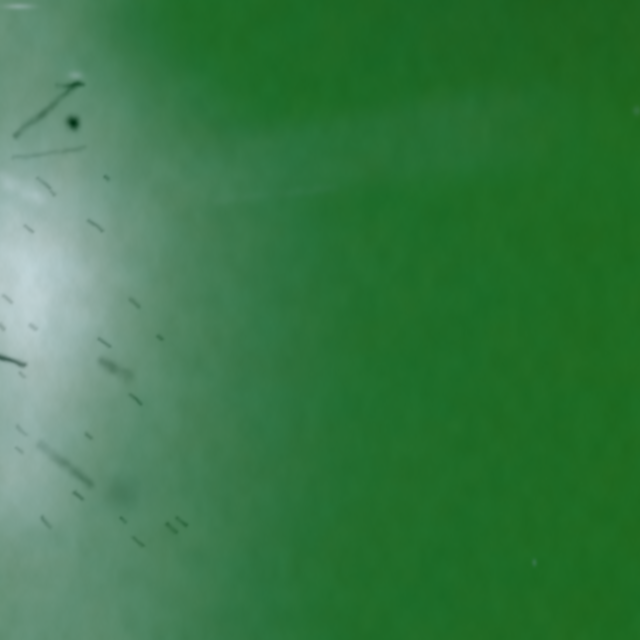
A WebGL 2 fragment shader for this texture:

```glsl
#version 300 es
precision highp float;
// Glossy green painted surface with a pale glare on the left and fine scuffs.
uniform vec2 u_resolution;
out vec4 fragColor;

float hash(vec2 p) {
  vec3 q = fract(vec3(p.xyx) * 0.1031);
  q += dot(q, q.yzx + 33.33);
  return fract((q.x + q.y) * q.z);
}

float noise(vec2 p) {
  vec2 i = floor(p), f = fract(p);
  f = f * f * (3.0 - 2.0 * f);
  float low = mix(hash(i), hash(i + vec2(1, 0)), f.x);
  float high = mix(hash(i + vec2(0, 1)), hash(i + vec2(1, 1)), f.x);
  return mix(low, high, f.y);
}

// Signed fractal noise, roughly -0.5 to 0.5
float fbm(vec2 p) {
  float sum = 0.0, gain = 0.5;
  for (int i = 0; i < 4; i++) {
    sum += gain * (noise(p) - 0.5);
    p = p * 2.03 + 17.7;
    gain *= 0.5;
  }
  return sum;
}

float blob(vec2 p, vec2 center, vec2 size) {
  vec2 d = (p - center) / size;
  return exp(-dot(d, d));
}

// Soft scratch from a to b, broken up along its length
float scratch(vec2 p, vec2 a, vec2 b, float width) {
  vec2 ab = b - a;
  float h = clamp(dot(p - a, ab) / dot(ab, ab), 0.0, 1.0);
  float d = length(p - a - ab * h) / width;
  return exp(-d * d) * (0.4 + 0.6 * noise(p * 75.0));
}

// Broad sheen and the bright core of the glare
float glare(vec2 p) {
  float reach = 0.38 - 0.2 * smoothstep(0.62, 1.0, p.y) - 0.03 * smoothstep(0.3, 0.0, p.y);
  float level = 0.42 + 0.08 * blob(p, vec2(0.1, 0.56), vec2(0.5, 0.3));
  float sheen = level * exp(-pow(p.x / reach, 2.5));
  float core = 0.49 * blob(p, vec2(0.035, 0.56), vec2(0.135, 0.19));
  float lower = 0.23 * blob(p, vec2(0.025, 0.26), vec2(0.085, 0.13));
  return sheen + core + lower;
}

// Faint reflected band rising to the right
float reflectedBand(vec2 p) {
  float top = 0.775 + 0.17 * (p.x - 0.3);
  float bottom = 0.69 + 0.10 * (p.x - 0.3);
  float across = smoothstep(bottom - 0.04, bottom + 0.03, p.y)
               * (1.0 - smoothstep(top - 0.025, top + 0.035, p.y));
  return across * smoothstep(0.2, 0.4, p.x) * (1.0 - smoothstep(0.7, 0.98, p.x));
}

// Dark scuffs: a few long marks, a round chip and scattered nicks
float scuffs(vec2 p) {
  vec2 q = p + 0.012 * vec2(fbm(p * 25.0), fbm(p * 25.0 + 9.0));
  float s = 0.15 * scratch(q, vec2(0.026, 0.785), vec2(0.12, 0.872), 0.006);
  s += 0.12 * scratch(q, vec2(0.09, 0.868), vec2(0.127, 0.87), 0.005);
  s += 0.08 * scratch(q, vec2(0.02, 0.752), vec2(0.13, 0.768), 0.005);
  s += 0.36 * scratch(q, vec2(0.0, 0.442), vec2(0.036, 0.433), 0.005);
  s += 0.16 * scratch(q, vec2(0.16, 0.431), vec2(0.2, 0.413), 0.009);
  s += 0.13 * scratch(q, vec2(0.065, 0.305), vec2(0.14, 0.245), 0.008);
  s += 0.40 * blob(q, vec2(0.112, 0.807), vec2(0.009, 0.010));
  s += 0.07 * blob(q, vec2(0.19, 0.23), vec2(0.035, 0.03));
  for (int i = 0; i < 22; i++) {
    float k = float(i);
    vec2 at = vec2(0.3 * pow(hash(vec2(k, 3.0)), 1.5), 0.1 + 0.65 * hash(vec2(k, 8.0)));
    vec2 run = vec2(0.016, -0.014) * (0.2 + hash(vec2(k, 5.0)));
    s += 0.13 * scratch(q, at, at + run, 0.004);
  }
  return s;
}

// Pale flecks where the paint catches the light
float flecks(vec2 p) {
  float f = 0.20 * blob(p, vec2(0.118, 0.882), vec2(0.011, 0.007));
  f += 0.24 * blob(p, vec2(0.03, 0.99), vec2(0.022, 0.005));
  f += 0.15 * blob(p, vec2(0.835, 0.121), vec2(0.004, 0.006));
  f += 0.12 * blob(p, vec2(0.995, 0.827), vec2(0.007, 0.008));
  f += 0.13 * scratch(p, vec2(0.0, 0.72), vec2(0.065, 0.69), 0.012);
  f += 0.04 * scratch(p, vec2(0.34, 0.687), vec2(0.52, 0.707), 0.008);
  return f;
}

// Paint colour for a light amount: deep green to bluish white
vec3 paint(float t) {
  vec3 green = vec3(0.11, 0.42, 0.145);
  vec3 tint = vec3(0.61, 0.25 + 0.13 * t, 0.63) * t;
  return green + tint + vec3(0.0, 0.0, 0.03) * smoothstep(0.0, 0.12, t);
}

void main() {
  vec2 p = gl_FragCoord.xy / u_resolution;
  float light = glare(p);
  float grain = fbm(p * vec2(45.0, 30.0));
  float cloud = fbm(p * 7.0 + 4.0);

  // Surface wear is strongest within the glare
  light += 0.055 * reflectedBand(p) + 0.035 * cloud * (0.5 + light) + flecks(p);
  light += light * (0.10 * grain + 0.12 * fbm(p * vec2(22.0, 14.0) + 31.0));
  light += 0.012;
  vec3 color = paint(clamp(light, 0.0, 1.05)) - scuffs(p) * vec3(1.0, 0.95, 1.0);

  // Slow shading and fine mottling of the paint
  color -= vec3(0.005, 0.035, 0.012) * smoothstep(0.75, 1.0, p.y) * smoothstep(0.2, 0.9, p.x);
  color -= vec3(0.0, 0.005, 0.022) * smoothstep(0.65, 1.0, p.x);
  color += vec3(0.025, 0.03, 0.03) * grain;
  color += vec3(0.03, -0.006, -0.02) * fbm(p * 19.0 + 50.0);
  fragColor = vec4(clamp(color, 0.0, 1.0), 1.0);
}
```
